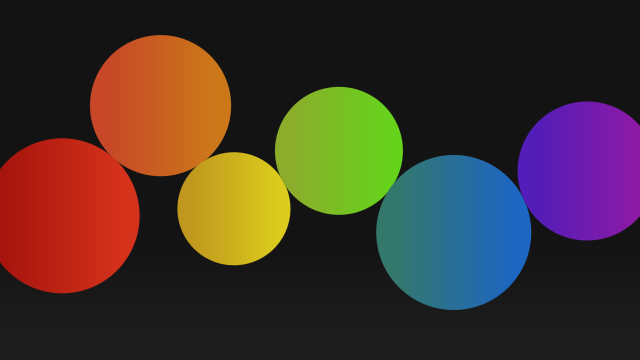
This background is drawn by a Shadertoy shader. Its source:

```glsl
// A chain of six touching discs in rainbow order on a near-black backdrop.
// Each disc is a circle distance with its own left-to-right gradient;
// the backdrop lightens slightly towards the floor.

const int DISC_COUNT = 6;

// Centre x, centre y and radius, in canvas heights
const vec3 DISCS[DISC_COUNT] = vec3[](
    vec3(0.1725, 0.4005, 0.2153),
    vec3(0.4460, 0.7065, 0.1960),
    vec3(0.6498, 0.4201, 0.1570),
    vec3(0.9415, 0.5810, 0.1777),
    vec3(1.2604, 0.3542, 0.2153),
    vec3(1.6308, 0.5250, 0.1930));

const vec3 LEFT_COLORS[DISC_COUNT] = vec3[](
    vec3(0.650, 0.080, 0.050),
    vec3(0.780, 0.280, 0.155),
    vec3(0.755, 0.595, 0.120),
    vec3(0.550, 0.675, 0.170),
    vec3(0.205, 0.470, 0.425),
    vec3(0.320, 0.115, 0.720));

const vec3 RIGHT_COLORS[DISC_COUNT] = vec3[](
    vec3(0.835, 0.195, 0.105),
    vec3(0.800, 0.470, 0.100),
    vec3(0.855, 0.795, 0.110),
    vec3(0.400, 0.825, 0.110),
    vec3(0.115, 0.400, 0.760),
    vec3(0.560, 0.100, 0.650));

// Near-black wall fading to a dark grey floor
vec3 backdrop(float height) {
    return vec3(mix(0.112, 0.075, smoothstep(0.03, 0.36, height)));
}

void mainImage(out vec4 fragColor, in vec2 fragCoord) {
    vec2 p = fragCoord / iResolution.y;
    float pixel = 1.0 / iResolution.y;
    vec3 color = backdrop(p.y);

    for (int i = 0; i < DISC_COUNT; i++) {
        vec2 offset = p - DISCS[i].xy;
        float radius = DISCS[i].z;

        // Gradient across the disc, held flat near both rims
        float across = 0.5 + 0.5 * offset.x / radius;
        float blend = clamp((across - 0.12) / 0.76, 0.0, 1.0);
        vec3 discColor = mix(LEFT_COLORS[i], RIGHT_COLORS[i], blend);

        // Smoothed rim
        float edge = length(offset) - radius;
        color = mix(color, discColor, smoothstep(0.7 * pixel, -0.7 * pixel, edge));
    }

    fragColor = vec4(color, 1.0);
}
```
